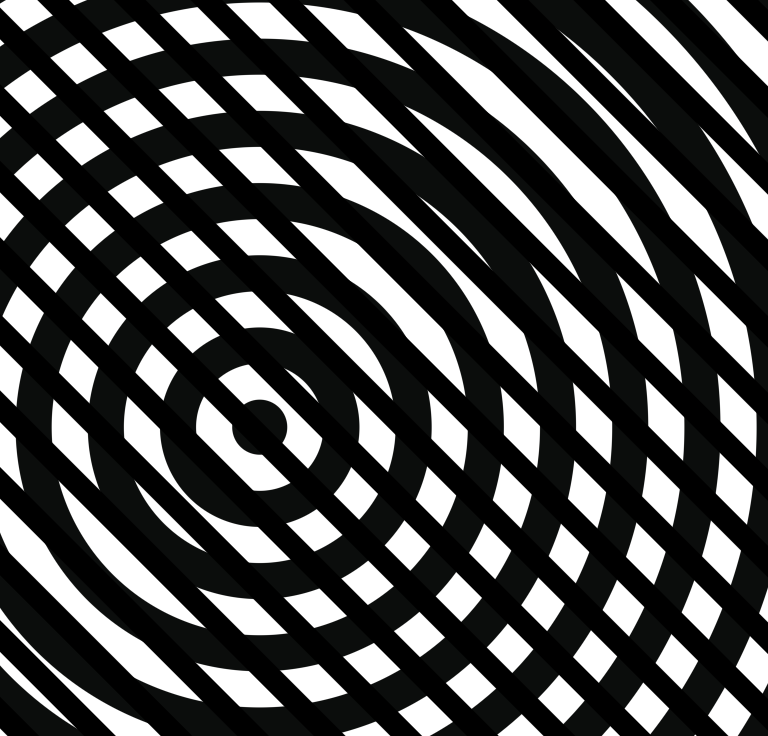
Reproduce this pattern procedurally as a WebGL 1 fragment shader.

```glsl
precision highp float;
// Moire of concentric dark rings crossed by black diagonal stripes on white.

uniform vec2 u_resolution;

// Lengths are fractions of the canvas height.
const vec2 RING_CENTER = vec2(0.3529, 0.4196);
const float RING_PERIOD = 0.0981;
const float RING_WIDTH = 0.0490;
const float RING_PHASE = 0.0129;

const vec2 STRIPE_NORMAL = vec2(0.70711, 0.70711);
const vec2 STRIPE_ANCHOR = vec2(0.0, 1.0);
const float STRIPE_PERIOD = 0.07357;
const float STRIPE_WIDTH = 0.0305;
const float STRIPE_PHASE = 0.0511;

const vec3 PAPER_COLOR = vec3(1.0);
const vec3 RING_COLOR = vec3(0.045, 0.052, 0.048);
const vec3 STRIPE_COLOR = vec3(0.0);

// Antialiased coverage of evenly spaced bands along one coordinate.
float bands(float coord, float period, float width, float phase, float pixel) {
  float cell = fract((coord - phase) / period + 0.5) - 0.5;
  float edgeDistance = abs(cell) * period - 0.5 * width;
  return 1.0 - smoothstep(-0.7 * pixel, 0.7 * pixel, edgeDistance);
}

void main() {
  float pixel = 1.0 / u_resolution.y;
  vec2 p = gl_FragCoord.xy * pixel;

  // Rings around the off-center disc
  float radius = length(p - RING_CENTER);
  float ring = bands(radius, RING_PERIOD, RING_WIDTH, RING_PHASE, pixel);

  // Stripes descending to the right
  float across = dot(p - STRIPE_ANCHOR, STRIPE_NORMAL);
  float stripe = bands(across, STRIPE_PERIOD, STRIPE_WIDTH, STRIPE_PHASE, pixel);

  vec3 color = mix(PAPER_COLOR, RING_COLOR, ring);
  color = mix(color, STRIPE_COLOR, stripe);
  gl_FragColor = vec4(color, 1.0);
}
```
